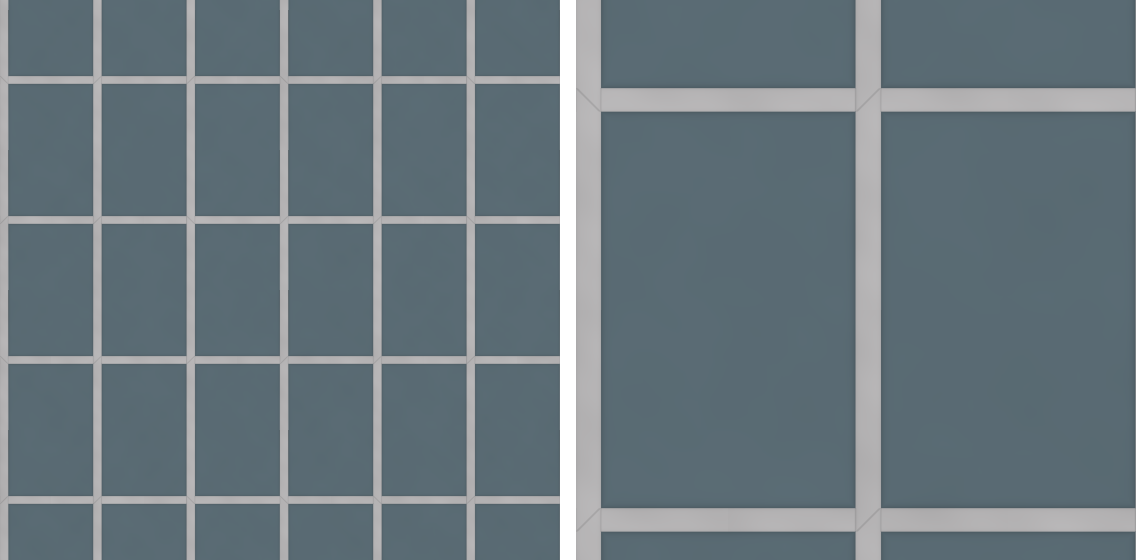
Left, the full canvas; right, a detail of the centre.
Give the GLSL for this texture, as a WebGL 2 fragment shader.

```glsl
#version 300 es
precision highp float;

uniform vec2 u_resolution;
out vec4 outColor;

#define GRID vec2(6.0, 4.0)
#define BAR_CENTER vec2(0.0073, 0.1072)
#define BAR_HALF vec2(0.0076, 0.0070)
#define GLASS_COLOR vec3(0.350, 0.418, 0.452)
#define BAR_COLOR vec3(0.708, 0.702, 0.706)
#define PANE_VARIATION 0.010
#define MOTTLE 0.016
#define BAR_WEAR 0.022
#define RIM_DARK 0.16
#define RIM_WIDTH 0.0016
#define SEAM_DARK 0.10
#define TAU 6.2831853

vec2 hash2(vec2 p) {
    vec2 q = vec2(dot(p, vec2(127.1, 311.7)), dot(p, vec2(269.5, 183.3)));
    return fract(sin(q) * 43758.545);
}

// Cellular noise with square cells that wraps after "period" cells
float blockNoise(vec2 uv, vec2 period) {
    vec2 p = uv * period;
    vec2 base = floor(p);
    float nearest = 8.0;
    for (int y = -1; y <= 1; y++) {
        for (int x = -1; x <= 1; x++) {
            vec2 id = base + vec2(x, y);
            vec2 away = abs(id + hash2(mod(id, period)) - p);
            nearest = min(nearest, max(away.x, away.y));
        }
    }
    return nearest;
}

// Layered sines with whole frequencies, so they wrap
float streaks(vec2 uv) {
    vec2 a = uv * TAU;
    return 0.5 * sin(7.0 * a.x + 5.0 * a.y + 2.0 * sin(3.0 * a.y))
         + 0.3 * sin(17.0 * a.x - 13.0 * a.y + 1.3)
         + 0.2 * sin(31.0 * a.y + 23.0 * a.x);
}

float line(float dist, float halfWidth, float px) {
    return 1.0 - smoothstep(halfWidth - 0.5 * px, halfWidth + px, abs(dist));
}

vec3 glass(vec2 uv, vec2 pane, float edgeDist) {
    vec2 tone = hash2(mod(pane, GRID)) - 0.5;
    float mottle = blockNoise(uv, vec2(18.0, 16.0)) - 0.4;
    float shade = 1.0 + PANE_VARIATION * tone.x + MOTTLE * mottle;
    shade += 0.005 * streaks(uv);
    shade -= RIM_DARK * exp(-max(edgeDist, 0.0) / RIM_WIDTH);
    return GLASS_COLOR * shade;
}

vec3 bars(vec2 uv, vec2 joint, vec2 offset, vec2 edge, float px) {
    bool upright = edge.x < 0.0;
    float across = upright ? offset.x / BAR_HALF.x : -offset.y / BAR_HALF.y;
    vec2 piece = mod(joint, GRID) + (upright ? 0.0 : 19.0);
    float shade = 1.0 + BAR_WEAR * (hash2(piece).x - 0.5 + streaks(uv));

    // Soft rounding over the profile
    shade += 0.012 * across - 0.05 * pow(min(abs(across), 1.0), 6.0);

    // Butt seams and a mitre cut at each crossing
    float crossing = 1.0 - smoothstep(-px, px, max(edge.x, edge.y));
    float side = hash2(mod(joint, GRID) + 41.0).x < 0.5 ? -1.0 : 1.0;
    float mitre = line((offset.x + side * offset.y) * 0.707, 0.0004, px);
    float butt = line(edge.x, 0.0004, px) * step(edge.y, 0.0);
    shade -= SEAM_DARK * max(mitre * crossing, 0.5 * butt);
    return BAR_COLOR * shade;
}

void main() {
    vec2 uv = gl_FragCoord.xy / u_resolution;
    float px = 1.0 / min(u_resolution.x, u_resolution.y);

    // Bars lie on the whole numbers of the grid
    vec2 p = (uv - BAR_CENTER) * GRID;
    vec2 joint = floor(p + 0.5);
    vec2 offset = (p - joint) / GRID;
    vec2 edge = abs(offset) - BAR_HALF;
    float edgeDist = min(edge.x, edge.y);

    vec3 paneColor = glass(uv, floor(p), edgeDist);
    vec3 barColor = bars(uv, joint, offset, edge, px);
    float isGlass = smoothstep(-0.7 * px, 0.7 * px, edgeDist);
    outColor = vec4(mix(barColor, paneColor, isGlass), 1.0);
}
```
